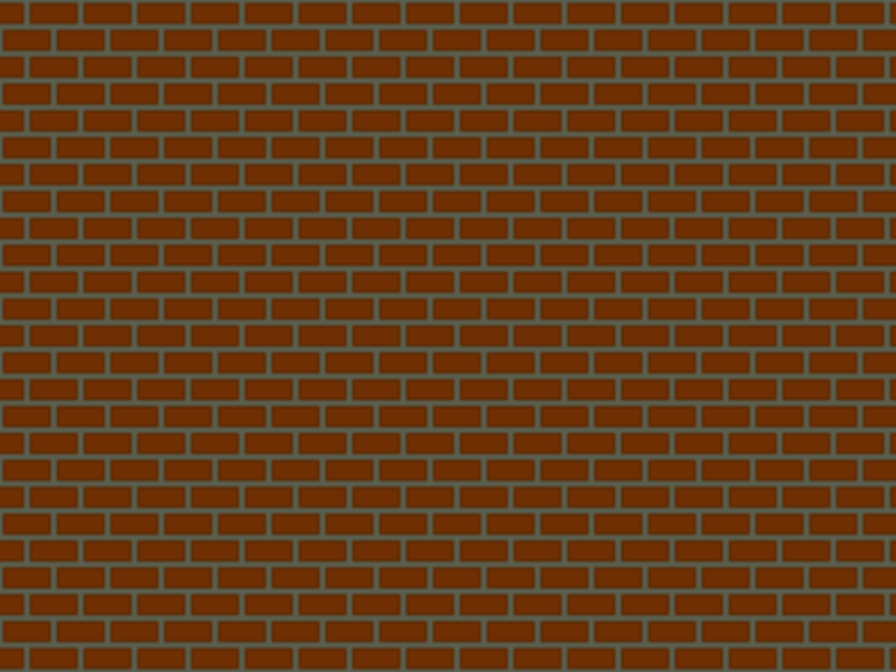
A Shadertoy shader for this texture:

```glsl
// Brown bricks in running bond with soft grey-green mortar joints.
// Each brick is one cell of a grid whose odd rows shift by half a brick;
// the distance to the nearest joints blends mortar, dark rim and brick face.

const float ROWS         = 25.0;   // courses over the canvas height
const float BRICK_ASPECT = 2.0;    // brick length in course heights
const float JOINT_REACH  = 0.205;  // mortar fade, in course heights
const float RIM_START    = 0.16;   // dark rim fades out between these
const float RIM_END      = 0.25;

const vec3 MORTAR = vec3(0.350, 0.378, 0.315);
const vec3 RIM    = vec3(0.370, 0.158, 0.010);
const vec3 FACE   = vec3(0.435, 0.184, 0.006);

// Distances from a point to the nearest vertical and horizontal joint centres
vec2 jointDistance(vec2 p) {
    float shift = 0.5 * mod(floor(p.y) + 1.0, 2.0);
    vec2 cell = fract(vec2(p.x / BRICK_ASPECT + shift, p.y));
    return (0.5 - abs(cell - 0.5)) * vec2(BRICK_ASPECT, 1.0);
}

void mainImage(out vec4 fragColor, in vec2 fragCoord) {
    // One unit is one course height
    vec2 p = fragCoord / iResolution.y * ROWS;
    vec2 d = jointDistance(p);

    // Products of both axes round the corners softly
    vec2 body = smoothstep(0.0, JOINT_REACH, d);
    vec2 inner = smoothstep(RIM_START, RIM_END, d);

    vec3 brick = mix(RIM, FACE, inner.x * inner.y);
    vec3 color = mix(MORTAR, brick, body.x * body.y);
    fragColor = vec4(color, 1.0);
}
```
